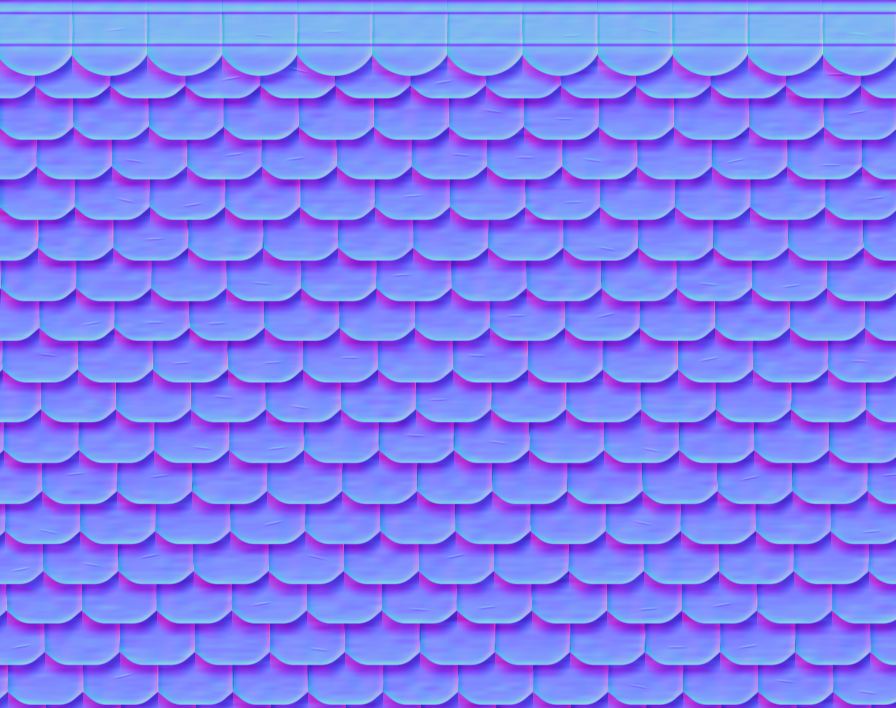
Give the GLSL for this texture map, as a Shadertoy shader.

```glsl
// Tangent-space normal map of a shingled roof: staggered rows of chamfered tiles
// under a moulded ridge with a scalloped hem. Distance functions give the bevels
// and overlaps; hashed noise adds dents and cracks. Lengths are in tile widths.

const float TILES_ACROSS = 11.94;
const float ROW_PITCH = 0.54;
const float FIRST_BOTTOM = 1.306;   // lower edge of row 0, from the top
const float FIRST_JOINT = 0.47;     // joint position in row 0
const float ROW_DRIFT = 0.009;      // sideways creep per row
const float ROW_JITTER = 0.045;
const float FLAT_HALF = 0.30;       // half width of the straight lower edge
const vec2 CHAMFER_NORMAL = vec2(0.65, 0.76);
const float CORNER_ROUND = 0.08;
const float TILE_HALF = 0.488;
const float RIM_WIDTH = 0.05;
const float RIM_TILT = 0.40;
const float OVERLAP_TILT = 0.66;
const float OVERLAP_REACH = 0.21;
const float SCALLOP_RADIUS = 0.586;
const float SCALLOP_CENTER = 0.424;
const float CRACK_SHARE = 0.4;

float hash(vec2 p) {
    vec3 q = fract(p.xyx * 0.1031);
    q += dot(q, q.yzx + 33.33);
    return fract((q.x + q.y) * q.z);
}

float noise(vec2 p) {
    vec2 i = floor(p), f = fract(p);
    f = f * f * (3.0 - 2.0 * f);
    return mix(mix(hash(i), hash(i + vec2(1, 0)), f.x),
               mix(hash(i + vec2(0, 1)), hash(i + 1.0), f.x), f.y);
}

float smoothMax(float a, float b, float k) {
    float h = max(k - abs(a - b), 0.0) / k;
    return max(a, b) + h * h * k * 0.25;
}

float band(float x, float center, float width) {
    float t = (x - center) / width;
    return exp(-t * t);
}

// Row layout, with y pointing down
float rowBottom(float row) {
    return FIRST_BOTTOM + ROW_PITCH * row + ROW_JITTER * (hash(vec2(row, 7.0)) - 0.5);
}

float tileCoord(float x, float row) {
    return x - FIRST_JOINT - 0.5 * mod(row, 2.0) - ROW_DRIFT * row;
}

// Signed distance to a row's edge; row -1 is the scalloped hem
float edgeDistance(vec2 p, float row, float halfWidth) {
    float x = abs(fract(tileCoord(p.x, row)) - 0.5);
    if (row < 0.0) return length(vec2(x, max(p.y - SCALLOP_CENTER, 0.0))) - SCALLOP_RADIUS;
    float y = p.y - rowBottom(row);
    float d = smoothMax(y, dot(vec2(x - FLAT_HALF, y), CHAMFER_NORMAL), CORNER_ROUND);
    return smoothMax(d, x - halfWidth, CORNER_ROUND);
}

// Outward direction in xy, distance in z
vec3 edgeField(vec2 p, float row, float halfWidth) {
    vec2 e = vec2(0.004, 0.0);
    float d = edgeDistance(p, row, halfWidth);
    vec2 g = vec2(edgeDistance(p + e, row, halfWidth) - edgeDistance(p - e, row, halfWidth),
                  edgeDistance(p + e.yx, row, halfWidth) - edgeDistance(p - e.yx, row, halfWidth));
    return vec3(g / max(length(g), 0.001), d);
}

// Weathered height: broad dents, fine grain and a crack on some tiles
float wearHeight(vec2 p, float row) {
    float x = tileCoord(p.x, row);
    vec2 id = vec2(floor(x), row);
    vec2 seed = id * 17.3;
    float h = 0.014 * noise(p * vec2(5.0, 6.0) + seed) + 0.004 * noise(p * vec2(4.0, 17.0) + seed);
    vec2 c = vec2(fract(x) - mix(0.3, 0.7, hash(id + 3.0)),
                  p.y - rowBottom(row) + mix(0.15, 0.4, hash(id + 5.0)));
    c.y += c.x * (hash(id + 9.0) - 0.5) * 0.5;
    float crack = band(c.y, 0.0, 0.013) * (1.0 - smoothstep(0.04, 0.16, abs(c.x)));
    return h - 0.005 * crack * step(hash(id + 11.0), CRACK_SHARE);
}

vec2 wearTilt(vec2 p, float row) {
    vec2 e = vec2(0.008, 0.0);
    return vec2(wearHeight(p - e, row) - wearHeight(p + e, row),
                wearHeight(p - e.yx, row) - wearHeight(p + e.yx, row)) / (2.0 * e.x);
}

vec2 tileTilt(vec2 p, float row) {
    vec3 own = edgeField(p, row, TILE_HALF);
    vec3 upper = edgeField(p, row - 1.0, 1.0);
    float rise = clamp((rowBottom(row) - p.y) / ROW_PITCH, 0.0, 1.2);
    vec2 tilt = vec2(0.0, mix(0.25, -0.06, rise)) + wearTilt(p, row);
    tilt += own.xy * RIM_TILT * band(own.z, 0.0, RIM_WIDTH);
    return tilt - upper.xy * OVERLAP_TILT * (1.0 - smoothstep(0.03, OVERLAP_REACH, upper.z));
}

vec2 ridgeTilt(vec2 p) {
    vec3 hem = edgeField(p, -1.0, 1.0);
    vec2 tilt = vec2(0.0, mix(0.42, 0.2, smoothstep(0.62, 0.8, p.y))) + 0.6 * wearTilt(p, -1.0);
    tilt += hem.xy * 0.45 * band(hem.z, 0.0, 0.07);
    // Moulding grooves and block seams
    tilt.y -= 0.9 * band(p.y, 0.0, 0.04) + 0.85 * band(p.y, 0.175, 0.018) + 0.8 * band(p.y, 0.6, 0.02);
    tilt.y += 0.15 * (band(p.y, 0.12, 0.03) + band(p.y, 0.55, 0.03));
    float seam = fract(tileCoord(p.x, -1.0) + 0.5) - 0.5;
    float block = smoothstep(0.17, 0.2, p.y) * (1.0 - smoothstep(0.56, 0.6, p.y));
    tilt.x += 0.35 * block * (band(seam, -0.018, 0.016) - band(seam, 0.018, 0.016));
    return tilt;
}

void mainImage(out vec4 fragColor, in vec2 fragCoord) {
    float pixel = TILES_ACROSS / iResolution.x;
    vec2 p = vec2(fragCoord.x, iResolution.y - fragCoord.y) * pixel;
    float row = floor((p.y - FIRST_BOTTOM) / ROW_PITCH);

    // Lay rows from the lowest up, then the ridge over them
    vec2 tilt = tileTilt(p, max(row + 2.0, 0.0));
    for (float i = 1.0; i >= 0.0; i--) {
        float k = row + i;
        if (k < 0.0) continue;
        float cover = 1.0 - smoothstep(-pixel, pixel, edgeDistance(p, k, 1.0));
        tilt = mix(tilt, tileTilt(p, k), cover);
    }
    tilt = mix(tilt, ridgeTilt(p), 1.0 - smoothstep(-pixel, pixel, edgeDistance(p, -1.0, 1.0)));

    tilt *= min(1.0, 0.85 / max(length(tilt), 0.001));
    vec3 normal = vec3(tilt, sqrt(1.0 - dot(tilt, tilt)));
    fragColor = vec4(0.5 + 0.5 * normal, 1.0);
}
```
